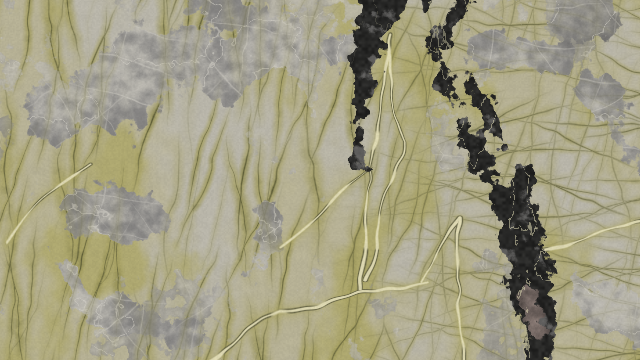
Give the GLSL for this texture, as a Shadertoy shader.

```glsl
#define BEIGE vec3(.715, .695, .585)
#define PALE_GREY vec3(.725, .715, .685)
#define MID_GREY vec3(.52, .515, .51)
#define YELLOW vec3(.67, .645, .38)
#define OLIVE vec3(.34, .34, .20)
#define CREAM vec3(.86, .84, .69)
#define BLACK vec3(.15, .15, .145)
#define HAIR_WIDTH .0011
#define VEIN_WIDTH .0045
#define RAGGED .22
#define GRAIN .10

// Main cream veins: start and end of each stretch
const vec4 VEINS[11] = vec4[11](
    vec4(.55, .0, .79, .125), vec4(.79, .125, 1.18, .22),
    vec4(.79, .32, 1.03, .55), vec4(1.03, .55, 1.09, .9),
    vec4(.98, .18, 1.03, .54), vec4(1., .22, 1.12, .61),
    vec4(1.12, .61, 1.08, .85), vec4(1.16, .22, 1.26, .4),
    vec4(1.27, .0, 1.26, .4), vec4(0., .34, .27, .56),
    vec4(1.5, .3, 1.78, .4));

float hash(vec2 p) {
    return fract(sin(dot(p, vec2(127.1, 311.7))) * 43758.5);
}

float noise(vec2 p) {
    vec2 i = floor(p), f = fract(p);
    f = f * f * (3. - 2. * f);
    vec2 e = vec2(0, 1);
    return mix(mix(hash(i), hash(i + e.yx), f.x),
               mix(hash(i + e), hash(i + e.yy), f.x), f.y);
}

float fbm(vec2 p) {
    float sum = 0., amp = .5;
    for (int i = 0; i < 5; i++) {
        sum += amp * noise(p);
        p = mat2(1.6, 1.2, -1.2, 1.6) * p + 3.7;
        amp *= .5;
    }
    return sum;
}

// Soft-edged coverage of everything closer than width
float ink(float d, float width) {
    float px = 1. / iResolution.y;
    return 1. - smoothstep(width - px, width + px, d);
}

// Distance to a stroke whose radius runs from ra to rb
float taper(vec2 p, vec2 a, vec2 b, float ra, float rb) {
    vec2 d = b - a;
    float t = clamp(dot(p - a, d) / dot(d, d), 0., 1.);
    return length(p - a - d * t) - mix(ra, rb, t);
}

// Scattered hairline cracks along one direction: x = line, y = halo
vec2 hairs(vec2 p, float angle, float count, float seed) {
    float c = cos(angle), s = sin(angle);
    p = mat2(c, -s, s, c) * p;
    p.x += .05 * (noise(p * vec2(4, 6) + seed) - .5) + .008 * noise(p * 30.);
    float column = floor(p.x * count);
    float along = p.y * 2.2 + hash(vec2(column, seed));
    float r = hash(vec2(column, floor(along) + seed * 7.));
    float r2 = fract(r * 57.3);
    float t = fract(along);
    float x = fract(p.x * count) - mix(.32, .68, r) + .24 * (r2 - .5) * (t - .5);
    float d = abs(x) / count;
    float strength = sin(3.14159 * t) * smoothstep(.25, .6, r2);
    return strength * vec2(ink(d, HAIR_WIDTH * (.5 + r)),
                           1. - smoothstep(0., .2, abs(x)));
}

float greyPatches(vec2 p) {
    float d = taper(p, vec2(.14, .70), vec2(.40, .74), .08, .10);
    d = min(d, taper(p, vec2(.28, .80), vec2(.92, .87), .08, .05));
    d = min(d, taper(p, vec2(.62, .98), vec2(.80, .90), .06, .06));
    d = min(d, taper(p, vec2(.22, .40), vec2(.36, .39), .06, .05));
    d = min(d, taper(p, vec2(.11, .35), vec2(.22, .17), .03, .05));
    d = min(d, taper(p, vec2(.22, .16), vec2(.50, .07), .05, .08));
    d = min(d, taper(p, vec2(.75, .38), vec2(.73, .22), .05, .05));
    d = min(d, taper(p, vec2(1.58, .96), vec2(1.73, .93), .06, .04));
    d = min(d, taper(p, vec2(1.64, .76), vec2(1.76, .56), .02, .04));
    d = min(d, taper(p, vec2(1.30, .86), vec2(1.55, .84), .03, .03));
    return min(d, taper(p, vec2(1.60, .22), vec2(1.78, .06), .02, .05));
}

float blackSeams(vec2 p) {
    float center = mix(1.49, 1.18, smoothstep(.1, 1., p.y));
    float d = .9 * abs(p.x - center) - mix(.038, .02, smoothstep(.4, .7, p.y));
    d = min(d, taper(p, vec2(1.07, 1.02), vec2(1.01, .82), .06, .025));
    d = min(d, taper(p, vec2(1.01, .82), vec2(.99, .56), .024, .012));
    d = min(d, taper(p, vec2(1.29, 1.), vec2(1.23, .88), .05, .02));
    d = min(d, taper(p, vec2(1.32, .76), vec2(1.40, .60), .022, .008));
    return min(d, taper(p, vec2(1.44, .53), vec2(1.45, .37), .015, .02));
}

void mainImage(out vec4 fragColor, in vec2 fragCoord) {
    vec2 p = fragCoord / iResolution.y;
    float cloud = fbm(p * 3.5), rough = fbm(p * 8. + 5.), fine = fbm(p * 38.);

    // Beige ground with pale and yellow clouds
    vec3 col = mix(BEIGE, PALE_GREY, .8 * smoothstep(.45, .68, cloud));
    col = mix(col, YELLOW, .7 * smoothstep(.5, .7, fbm(p * vec2(6, 4) + 20.)));

    // Ragged grey patches and small shards, crossed by white threads
    float edge = greyPatches(p) + RAGGED * (rough - .5) + .08 * (fine - .5);
    float grey = 1. - smoothstep(-.006, .006, edge);
    float shards = smoothstep(.62, .66, .75 * fbm(p * vec2(8, 5) + 40.) + .3 * fine);
    grey = max(grey, .75 * shards);
    float tone = smoothstep(.3, .68, .6 * fbm(p * 5. + 11.) + .4 * fine);
    vec3 stone = mix(MID_GREY, PALE_GREY, tone);
    stone *= 1. - .14 * smoothstep(1.45, 1.6, p.x) * smoothstep(.8, .9, p.y);
    float threads = 1. - smoothstep(.0, .012, abs(rough - .5));
    for (float i = 0.; i < 4.; i++)
        threads = max(threads, hairs(p, i * .8 - 1., 8. + i, i + 50.).x);
    stone = mix(stone, PALE_GREY * 1.12, .6 * threads);
    col = mix(col, stone, grey);

    // Steep cracks everywhere, shallow ones towards the right
    vec2 crack = vec2(0);
    float right = smoothstep(.85, 1.4, p.x);
    for (float i = 0.; i < 5.; i++) {
        vec2 steep = hairs(p, .12 - .12 * i, 6. + 1.5 * i, i + 1.);
        vec2 flatter = hairs(p, -1.15 - .2 * i, 8. + 2. * i, i + 20.);
        crack = max(crack, steep * (1. - .55 * right));
        crack = max(crack, flatter * right * vec2(.85, .6));
    }
    crack *= 1. - .75 * grey;
    col = mix(col, YELLOW * .96, .8 * crack.y);
    col = mix(col, OLIVE, .85 * crack.x + .2 * crack.y * smoothstep(.45, .7, fine));

    // Branching cream veins with yellow halos and dark rims
    vec2 bend = vec2(noise(p * 7.), noise(p * 7. + 9.)) - .5;
    vec2 q = p + .05 * bend + .012 * (noise(p * 26.) - .5);
    float vein = 9.;
    for (int i = 0; i < 11; i++)
        vein = min(vein, taper(q, VEINS[i].xy, VEINS[i].zw, 0., 0.));
    float width = VEIN_WIDTH * (.35 + 1.1 * noise(p * 13. + 3.));
    float rim = ink(abs(vein - width), HAIR_WIDTH) * smoothstep(.35, .6, noise(p * 18.));
    col = mix(col, YELLOW, .75 * exp(-vein * 75.));
    col = mix(col, CREAM, ink(vein, width));
    col = mix(col, OLIVE * .7, .85 * rim);

    // Black seams with mineral flecks and a grey-pink inclusion
    float seam = blackSeams(p) + .1 * (fbm(p * 11. + 30.) - .5) + .07 * (fine - .5);
    vec3 dark = BLACK * (.7 + .6 * noise(p * 110.));
    dark = mix(dark, MID_GREY, .6 * smoothstep(.58, .72, fbm(p * 24. + 8.)));
    float lens = taper(p, vec2(1.465, .2), vec2(1.49, .08), .016, .02) + .06 * (fine - .5);
    dark = mix(dark, vec3(.47, .42, .40) * (.6 + .8 * fine), ink(lens, 0.));
    float thread = ink(abs(fbm(p * vec2(16, 8)) - .5), .009);
    dark = mix(dark, CREAM, .55 * thread * right);
    col = mix(col, dark, 1. - smoothstep(-.003, .003, seam));

    // Fine polish grain
    col *= 1. + GRAIN * (.5 * noise(p * 260.) + .5 * fine - .5);
    fragColor = vec4(clamp(col, 0., 1.), 1.);
}
```
